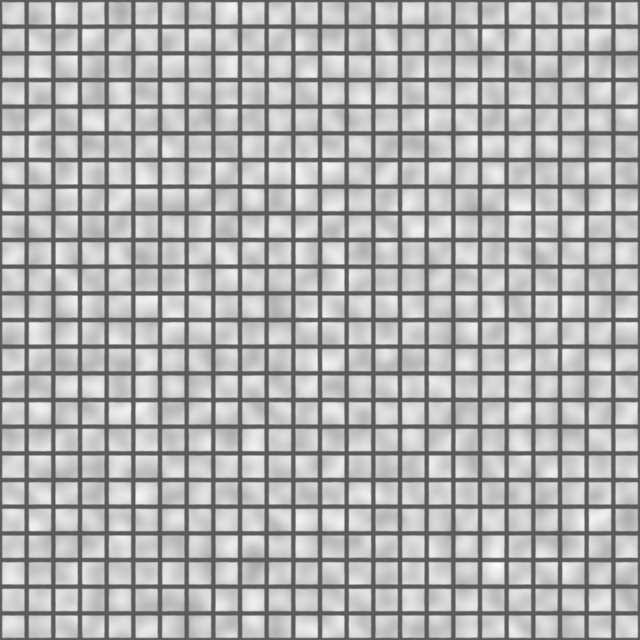
Write a WebGL 1 fragment shader that draws this texture.

```glsl
precision highp float;
// Square pale grey mosaic tiles with soft mottling and dark grout, seamless.

uniform vec2 u_resolution;

const float TILES = 24.0;            // repeats across and down
const float GROUT_HALF = 0.038;      // flat half width of grout, in tiles
const float EDGE_END = 0.125;        // where the soft tile edge ends, in tiles
const float EDGE_WOBBLE = 0.010;     // roughness of the tile edge, in tiles
const float MOTTLE_CELLS = 29.0;     // noise cells across, fine mottling
const float BROAD_CELLS = 13.0;      // noise cells across, broad mottling
const float WOBBLE_CELLS = 96.0;     // noise cells across, edge roughness
const float MOTTLE_DEPTH = 0.20;
const float BROAD_DEPTH = 0.06;
const float TILE_VARIATION = 0.03;   // brightness range between tiles
const vec3 TILE_COLOR = vec3(0.820, 0.817, 0.820);
const vec3 GROUT_COLOR = vec3(0.355);

float hash(vec2 p) {
  vec3 q = fract(vec3(p.xyx) * 0.1031);
  q += dot(q, q.yzx + 33.33);
  return fract((q.x + q.y) * q.z);
}

// Dot of the lattice gradient, wrapped at the period, with the offset
float gradientDot(vec2 cell, vec2 offset, float period, float seed) {
  float angle = 6.2831853 * hash(mod(cell, period) + seed);
  return dot(vec2(cos(angle), sin(angle)), offset);
}

// Periodic gradient noise over the unit square, about -0.7 to 0.7
float gradientNoise(vec2 uv, float period, float seed) {
  vec2 p = uv * period;
  vec2 i = floor(p);
  vec2 f = p - i;
  vec2 w = f * f * f * (f * (f * 6.0 - 15.0) + 10.0);
  vec2 e = vec2(1.0, 0.0);
  float low = mix(gradientDot(i, f, period, seed),
                  gradientDot(i + e.xy, f - e.xy, period, seed), w.x);
  float high = mix(gradientDot(i + e.yx, f - e.yx, period, seed),
                   gradientDot(i + e.xx, f - e.xx, period, seed), w.x);
  return mix(low, high, w.y);
}

void main() {
  vec2 uv = gl_FragCoord.xy / u_resolution;
  vec2 grid = uv * TILES;
  vec2 tileId = floor(grid);
  vec2 local = fract(grid);

  // Tile mask: soft ramp away from the nearest grid lines
  vec2 edgeDistance = min(local, 1.0 - local);
  edgeDistance += EDGE_WOBBLE * gradientNoise(uv, WOBBLE_CELLS, 71.0);
  vec2 pixel = TILES / u_resolution;
  vec2 rampEnd = max(vec2(EDGE_END), GROUT_HALF + pixel);
  vec2 ramp = smoothstep(vec2(GROUT_HALF), rampEnd, edgeDistance);
  float tileMask = ramp.x * ramp.y;

  // Cloudy mottling that runs across the tiles
  float shade = MOTTLE_DEPTH * gradientNoise(uv, MOTTLE_CELLS, 3.0)
              + BROAD_DEPTH * gradientNoise(uv, BROAD_CELLS, 41.0)
              + TILE_VARIATION * (hash(tileId + 17.0) - 0.5);

  vec3 color = mix(GROUT_COLOR, TILE_COLOR + shade, tileMask);
  gl_FragColor = vec4(color, 1.0);
}
```
